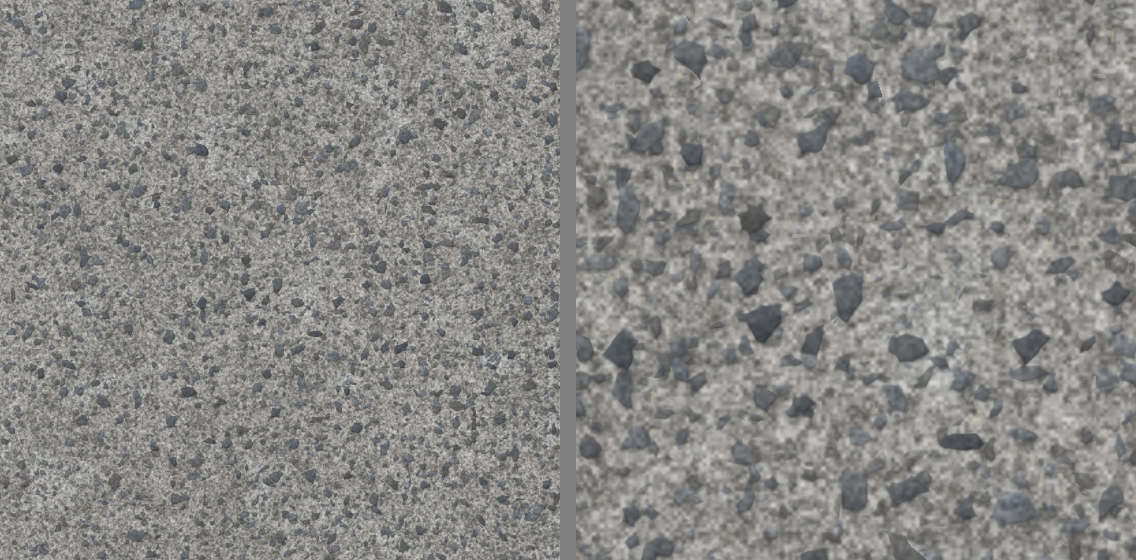
Left: the whole. Right: its middle third, enlarged.
Write a three.js fragment shader that draws this texture.

```glsl
#define BIG_CELLS 31.0
#define MID_CELLS 56.0
#define CHIP_CELLS 105.0
#define EDGE 0.0011
#define GRAIN 0.21
#define MOTTLE 0.13
#define CEMENT vec3(0.592, 0.588, 0.574)
#define PALE vec3(0.68, 0.69, 0.69)
#define STONE vec3(0.345, 0.365, 0.395)
#define SOIL vec3(0.40, 0.385, 0.36)
#define SAND vec3(0.73, 0.70, 0.63)

varying vec2 vUv;

vec3 hash3(vec2 p) {
  vec3 q = fract(p.xyx * vec3(0.1031, 0.1030, 0.0973));
  q += dot(q, q.yxz + 33.33);
  return fract((q.xxy + q.yzz) * q.zyx);
}

float noise(vec2 p) {
  vec2 i = floor(p), f = fract(p);
  f = f * f * (3.0 - 2.0 * f);
  float low = mix(hash3(i).x, hash3(i + vec2(1.0, 0.0)).x, f.x);
  float high = mix(hash3(i + vec2(0.0, 1.0)).x, hash3(i + 1.0).x, f.x);
  return mix(low, high, f.y);
}

float fbm(vec2 p) {
  float sum = 0.0, weight = 0.5;
  for (int i = 0; i < 4; i++) {
    sum += weight * noise(p);
    p = mat2(0.8, 0.6, -0.6, 0.8) * p * 2.07 + 17.3;
    weight *= 0.5;
  }
  return sum / 0.9375;
}

mat2 rotation(float a) {
  return mat2(cos(a), sin(a), -sin(a), cos(a));
}

// Distance to an irregular convex pebble of about unit radius
float pebble(vec2 p, vec2 id) {
  float d = -1.0;
  for (int k = 0; k < 6; k++) {
    float side = float(k);
    vec3 h = hash3(id + side * 7.31);
    float a = (side + 0.8 * h.x) * 1.0472;
    d = max(d, dot(p, vec2(cos(a), sin(a))) - 0.65 - 0.5 * h.y);
  }
  return d;
}

// Lays one layer of exposed stones over the ground
vec3 scatter(vec3 ground, vec2 uv, float cells, float share, float strength, float seed) {
  vec2 p = uv * cells, cell = floor(p);
  for (int y = -1; y <= 1; y++) {
    for (int x = -1; x <= 1; x++) {
      vec2 id = cell + vec2(float(x), float(y)) + seed;
      vec3 place = hash3(id), form = hash3(id + 41.7), look = hash3(id + 93.1);
      if (place.z > share) continue;
      vec2 offset = p - (id - seed) - 0.15 - 0.7 * place.xy;
      float radius = mix(0.19, 0.36, form.x * form.x);
      float stretch = mix(1.0, 1.7, form.y * form.y);
      vec2 q = rotation(2.8 * form.z - 1.9) * offset;
      q = q * vec2(1.0 / stretch, stretch * 0.9) / radius;
      float d = pebble(q, id) * radius / cells;
      float cover = 1.0 - smoothstep(-EDGE, EDGE, d);
      float light = dot(offset / radius, vec2(-0.35, 0.8));
      float rim = smoothstep(-2.5 * EDGE, 0.0, d);
      vec3 face = STONE * (0.82 + 0.42 * look.x + 0.10 * light);
      face = mix(face, SOIL, 0.55 * look.y * look.y);
      face *= 1.0 - 0.22 * rim * smoothstep(0.5, -0.6, light);
      float shadow = 1.0 - smoothstep(0.0, 3.0 * EDGE, d);
      ground *= 1.0 - 0.13 * strength * shadow * smoothstep(0.4, -0.8, light);
      ground = mix(ground, face, cover * strength * (0.72 + 0.28 * look.z));
    }
  }
  return ground;
}

void main() {
  vec2 uv = vUv;
  float broad = fbm(uv * 4.0 + 3.1);
  float fine = noise(uv * 235.0) + noise(uv * 410.0 + 9.0) - 1.0;

  // Cement with stains, pale patches and dirt
  vec3 color = CEMENT + 0.10 * (broad - 0.5);
  color += MOTTLE * (fbm(uv * 48.0) - 0.5);
  float patches = smoothstep(0.62, 0.76, fbm(uv * 13.0 + 31.0));
  color = mix(color, PALE, 0.5 * patches);
  float dirt = smoothstep(0.56, 0.74, fbm(uv * vec2(75.0, 95.0) + 57.0));
  color = mix(color, SOIL, 0.45 * dirt);

  // Stones from fine chips to large pebbles, with ragged outlines
  vec2 ragged = vec2(noise(uv * 170.0), noise(uv * 170.0 + 63.0)) - 0.5;
  vec2 rough = uv + 0.0028 * ragged;
  float crowd = 0.8 + 0.8 * (fbm(uv * 6.0 + 80.0) - 0.5);
  color = scatter(color, rough, CHIP_CELLS, 0.42 * crowd, 0.55, 211.0);
  color = scatter(color, rough, MID_CELLS, 0.66 * crowd, 0.82, 127.0);
  color = scatter(color, rough, BIG_CELLS, 0.52 * crowd, 1.0, 19.0);

  // Sandy grain, weaker on the dark stones, and bright specks
  float bare = smoothstep(0.36, 0.56, color.g);
  color += GRAIN * fine * mix(0.35, 1.0, bare);
  float speck = smoothstep(0.86, 0.96, noise(uv * 190.0 + 140.0));
  color = mix(color, SAND, 0.55 * speck * bare);
  gl_FragColor = vec4(clamp(color, 0.0, 1.0), 1.0);
}
```
